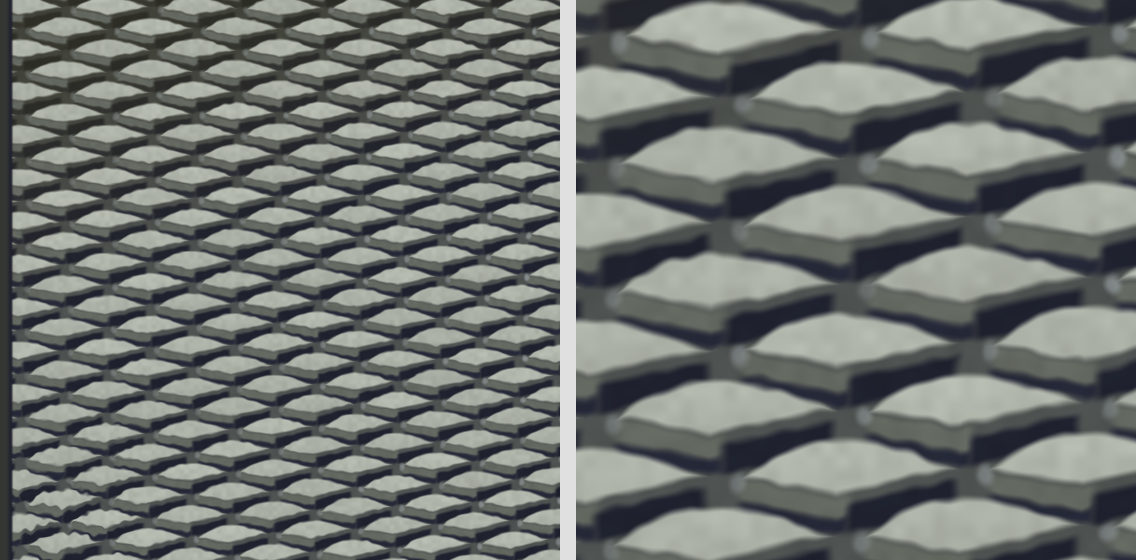
Left: the whole. Right: its middle third, enlarged.
A Shadertoy shader for this texture:

```glsl
// Expanded metal mesh: staggered pale openings between slanted grey strands, with a dark frame at the left.

const vec3 OPENING = vec3(0.68, 0.70, 0.66);
const vec3 STRAND = vec3(0.29, 0.30, 0.28);
const vec3 STRAND_LIT = vec3(0.39, 0.41, 0.38);
const vec3 SHADOW_WARM = vec3(0.18, 0.18, 0.15);
const vec3 SHADOW_BLUE = vec3(0.12, 0.13, 0.18);
const vec3 GLINT = vec3(0.60, 0.63, 0.64);
const vec3 FRAME = vec3(0.20, 0.21, 0.20);
const float CELL_WIDTH = 0.88;
const vec2 CELL_START = vec2(-0.10, -0.40);

float hash(vec2 p) {
    vec3 q = fract(vec3(p.xyx) * 0.1031);
    q += dot(q, q.yzx + 33.33);
    return fract((q.x + q.y) * q.z);
}

float noise(vec2 p) {
    vec2 i = floor(p), f = fract(p);
    f = f * f * (3.0 - 2.0 * f);
    float a = mix(hash(i), hash(i + vec2(1, 0)), f.x);
    float b = mix(hash(i + vec2(0, 1)), hash(i + vec2(1, 1)), f.x);
    return mix(a, b, f.y);
}

float band(float x, float lo, float hi, float soft) {
    return smoothstep(lo - soft, lo + soft, x) * (1.0 - smoothstep(hi - soft, hi + soft, x));
}

// Canvas position (y down) to mesh coordinates, one unit per repeat
vec2 meshCoords(vec2 p) {
    float column = -0.83 + 6.31 * p.x + 0.37 * p.x * p.x;
    column += (p.y - 0.25) * (0.02 + 0.20 * p.x);
    float row = (p.y - 0.247 + 0.011 * p.x) / (0.0771 - 0.0042 * p.x);
    return vec2(column, row);
}

// Position inside one cell, measured from the left tip of its opening
vec2 cellLocal(vec2 mesh, float stagger) {
    return fract(mesh - stagger - CELL_START) + CELL_START;
}

vec2 cellId(vec2 mesh, float stagger) {
    return floor(mesh - stagger - CELL_START) + 37.0 * stagger;
}

// Arched top edge and bent bottom edge of an opening
float upperEdge(float u) {
    float t = clamp(u / CELL_WIDTH, 0.0, 1.0);
    return -0.30 * sin(3.14159 * pow(t, 0.8)) - 0.03 * t;
}

float lowerEdge(float u) {
    return min(0.42 * u, 0.16 - 0.38 * (u - 0.38));
}

// Lit left leg and shaded right leg below an opening
vec3 paintStrand(vec3 color, vec2 c, vec3 shadow) {
    float depth = c.y - lowerEdge(c.x);
    float leftLeg = band(c.x, 0.0, 0.43, 0.03);
    float rightLeg = band(c.x, 0.43, 0.86, 0.03);
    color = mix(color, STRAND_LIT, leftLeg * band(depth, 0.0, 0.17, 0.04));
    color = mix(color, shadow * 1.2, leftLeg * band(depth, 0.18, 0.29, 0.04));
    return mix(color, shadow, rightLeg * band(depth, 0.08, 0.31, 0.04));
}

vec3 paintOpening(vec3 color, vec2 c, float tone, float shrink) {
    float inside = min(c.y - upperEdge(c.x), lowerEdge(c.x) - c.y) - shrink;
    vec3 pale = OPENING * (tone - 0.10 * c.y);
    return mix(color, pale, smoothstep(-0.03, 0.045, inside));
}

vec3 paintGlint(vec3 color, vec2 c, float strength) {
    float r = length((c - vec2(-0.01, 0.03)) / vec2(0.045, 0.11));
    return mix(color, GLINT, strength * (1.0 - smoothstep(0.3, 1.1, r)));
}

void mainImage(out vec4 fragColor, in vec2 fragCoord) {
    vec2 p = fragCoord / iResolution.xy;
    p.y = 1.0 - p.y;

    // Slightly uneven edges, rougher towards the lower left
    float rough = 0.02 + 0.05 * smoothstep(0.6, 1.0, p.y) * (1.0 - smoothstep(0.1, 0.35, p.x));
    vec2 wobble = vec2(noise(p * 70.0), noise(p * 90.0 + 40.0)) - 0.5;
    vec2 mesh = meshCoords(p) + wobble * rough * vec2(1.0, 2.0);

    // Shadows turn from olive to navy going down and right
    float cool = smoothstep(0.05, 0.65, p.y + 0.3 * p.x);
    vec3 shadow = mix(SHADOW_WARM, SHADOW_BLUE, cool);
    vec3 color = STRAND * mix(vec3(0.88, 0.87, 0.80), vec3(1.05, 1.07, 1.12), cool);

    for (int i = 0; i < 2; i++) {
        color = paintStrand(color, cellLocal(mesh, 0.5 * float(i)), shadow);
    }
    for (int i = 0; i < 2; i++) {
        float stagger = 0.5 * float(i);
        vec2 local = cellLocal(mesh, stagger);
        float variation = hash(cellId(mesh, stagger) + 50.0);
        color = paintOpening(color, local, 0.97 + 0.06 * variation, 0.01 + 0.02 * variation);
        color = paintGlint(color, local, (0.35 + 0.4 * p.x) * (0.6 + 0.4 * variation));
    }

    // Soft mottling and the frame bar
    color *= 0.96 + 0.08 * noise(p * 120.0);
    vec3 bar = mix(FRAME, SHADOW_BLUE, smoothstep(0.010, 0.021, p.x));
    color = mix(bar, color, smoothstep(0.019, 0.025, p.x));
    fragColor = vec4(color, 1.0);
}
```
